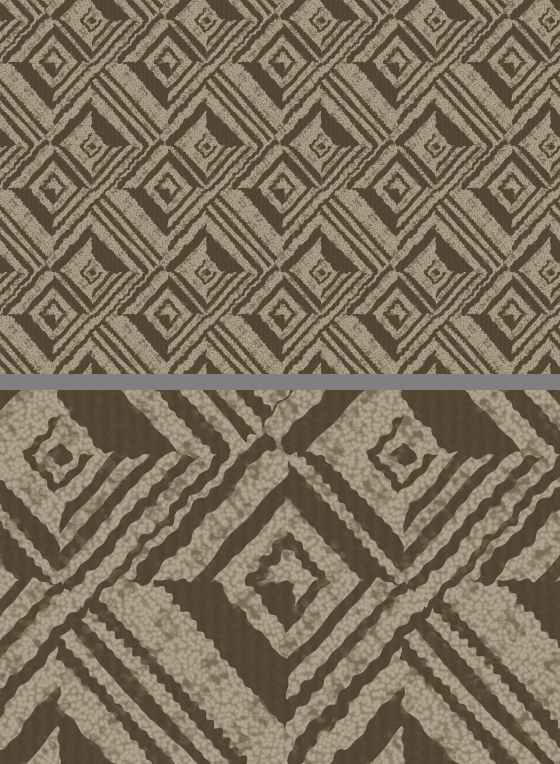
Top, the full canvas; bottom, a detail of the centre.
A Shadertoy shader for this pattern:

```glsl
const vec2 PERIOD = vec2(0.3066, 0.3370);   // repeat size, in canvas heights
const vec2 ORIGIN = vec2(0.1420, 0.8330);   // centre of one ringed diamond
const float SPLIT = 0.34;                   // where the two diamonds meet in a strip
const float STRIP_START = -0.53;
const float SECOND_CENTRE = 0.67;
const float EDGE_WOBBLE = 0.011;
const float GRAIN_CELLS = 230.0;            // yarn specks per canvas height
const float TAU = 6.2831853;

const vec3 DARK_LOW = vec3(0.285, 0.235, 0.165);
const vec3 DARK_HIGH = vec3(0.350, 0.300, 0.228);
const vec3 WORN = vec3(0.445, 0.395, 0.315);
const vec3 LIGHT_LOW = vec3(0.545, 0.500, 0.420);
const vec3 LIGHT_HIGH = vec3(0.685, 0.635, 0.555);

// Light bands as (inner, outer) radius; faces run NE, SW, SE, NW
const vec2 RINGED[12] = vec2[12](
    vec2(0.13, 0.22), vec2(0.32, 0.34), vec2(0.47, 0.50),
    vec2(0.13, 0.21), vec2(0.39, 0.53), vec2(0.60, 0.61),
    vec2(0.13, 0.21), vec2(0.26, 0.32), vec2(0.37, 0.45),
    vec2(0.13, 0.22), vec2(0.28, 0.40), vec2(0.47, 0.51));
const vec2 HATCHED[20] = vec2[20](
    vec2(0.04, 0.14), vec2(0.35, 0.46), vec2(0.52, 0.575), vec2(0.63, 0.685), vec2(0.74, 0.80),
    vec2(0.035, 0.08), vec2(0.11, 0.23), vec2(0.31, 0.34), vec2(0.41, 0.45), vec2(0.48, 0.50),
    vec2(0.035, 0.07), vec2(0.105, 0.16), vec2(0.205, 0.26), vec2(0.305, 0.36), vec2(0.405, 0.465),
    vec2(0.035, 0.08), vec2(0.11, 0.28), vec2(0.39, 0.49), vec2(0.60, 0.61), vec2(0.70, 0.71));

vec2 hash2(vec2 p) {
    vec3 q = fract(p.xyx * vec3(0.1031, 0.1030, 0.0973));
    q += dot(q, q.yzx + 33.33);
    return fract((q.xx + q.yz) * q.zy);
}

// Distance to the nearest scattered point
float cellular(vec2 p) {
    vec2 cell = floor(p), f = p - cell;
    float nearest = 2.0;
    for (int j = -1; j <= 1; j++)
        for (int i = -1; i <= 1; i++) {
            vec2 o = vec2(i, j);
            nearest = min(nearest, length(o + hash2(cell + o) - f));
        }
    return nearest;
}

// Layered sines with whole frequencies, so they repeat with the cell
float waves(vec2 c, float phase) {
    c *= TAU;
    return 0.40 * sin(dot(c, vec2(3.0, 5.0)) + phase)
         + 0.30 * sin(dot(c, vec2(-8.0, 7.0)) + 2.3 * phase)
         + 0.30 * sin(dot(c, vec2(13.0, 11.0)) + 4.1 * phase)
         + 0.25 * sin(dot(c, vec2(-19.0, 23.0)) + 1.7 * phase);
}

float band(float d, vec2 limits) {
    return min(d - limits.x, limits.y - d);
}

// Signed distance to the light bands, positive inside
float bandField(vec2 c) {
    c += EDGE_WOBBLE * vec2(waves(c, 0.7), waves(c.yx, 2.9));
    // Diagonal strips: s runs along each one, t across it
    float s = c.x + c.y, t = c.x - c.y;
    float row = floor(t + 0.5);
    t -= row;
    s = mod(s - row - STRIP_START, 2.0) + STRIP_START;
    bool hatched = s > SPLIT;
    if (hatched) s -= SECOND_CENTRE;

    float d = max(abs(s), abs(t));
    int face = abs(s) > abs(t) ? (s > 0.0 ? 0 : 1) : (t > 0.0 ? 2 : 3);
    float field = -1.0;
    if (hatched) {
        for (int i = 0; i < 5; i++) field = max(field, band(d, HATCHED[face * 5 + i]));
        return field;
    }
    for (int i = 0; i < 3; i++) field = max(field, band(d, RINGED[face * 3 + i]));
    // Notched core
    vec2 local = 0.5 * vec2(s + t, s - t);
    return max(field, min(0.085 - d, max(local.y, local.x - 0.02)));
}

void mainImage(out vec4 fragColor, in vec2 fragCoord) {
    vec2 p = fragCoord / iResolution.y;
    vec2 c = (p - ORIGIN) / PERIOD;
    float pixel = 1.0 / (iResolution.y * PERIOD.x);

    // Four samples smooth the band edges and the breaks between faces
    float light = 0.0, field = 0.0;
    for (int k = 0; k < 4; k++) {
        vec2 offset = (vec2(k & 1, k >> 1) - 0.5) * 0.5 / iResolution.y;
        float f = bandField(c + offset / PERIOD);
        light += 0.25 * smoothstep(-0.6 * pixel, 0.6 * pixel, f);
        field += 0.25 * f;
    }

    // Looped yarn on the light bands, fine ribs on the ground
    float grain = cellular(p * GRAIN_CELLS);
    float fleck = cellular(p * GRAIN_CELLS * vec2(0.45, 0.7) + 17.0);
    float rib = 0.5 + 0.5 * sin(p.x * GRAIN_CELLS * 2.2);
    vec3 ground = mix(DARK_LOW, DARK_HIGH, clamp(0.45 + 0.3 * rib + 0.5 * (grain - 0.45), 0.0, 1.0));
    vec3 yarn = mix(LIGHT_HIGH, LIGHT_LOW, smoothstep(0.2, 0.85, grain));

    // Dry-brushed patches, fraying just past the band edges
    float patches = smoothstep(0.15, 0.6, waves(c.yx * vec2(1.0, -1.0), 5.3));
    float speck = smoothstep(0.3, 0.6, fleck);
    yarn = mix(yarn, WORN, patches * (0.25 + 0.6 * speck));
    float fray = patches * smoothstep(-0.035, -0.005, field) * (1.0 - speck);
    ground = mix(ground, WORN, 0.75 * fray);

    fragColor = vec4(mix(ground, yarn, light), 1.0);
}
```
